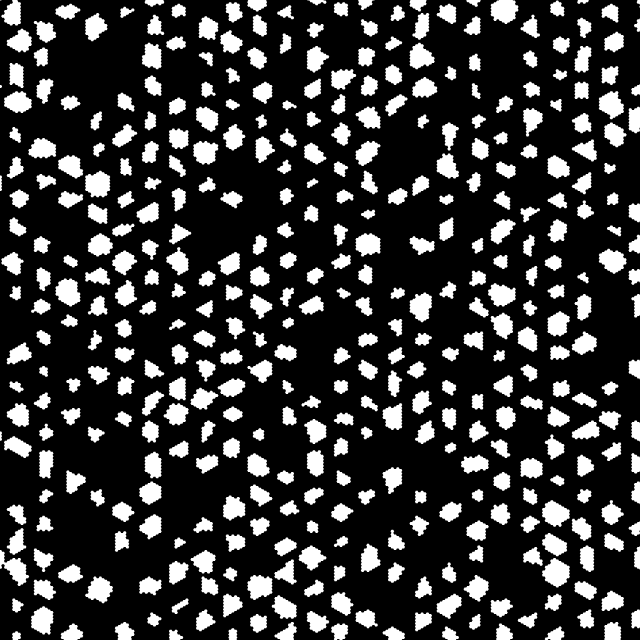
A WebGL 1 fragment shader for this pattern:

```glsl
precision highp float;
// White angular grains on black: one random polygon per cell of a coarse
// hexagonal lattice, with some cells left empty. Each grain is rasterised on a
// hexagonal lattice ten times finer, and pixels are smoothed by supersampling.

uniform vec2 u_resolution;

const vec3 GROUND = vec3(0.0);
const vec3 GRAIN = vec3(1.0);
const int SAMPLES = 4; // per pixel side

float hash(vec3 p) {
  p = fract(p * vec3(0.1031, 0.1030, 0.0973));
  p += dot(p, p.yxz + 33.33);
  return fract((p.x + p.y) * p.z);
}

// Nearest centre in a lattice of flat-topped hexagons of height 1.
vec2 hexCentre(vec2 p) {
  const vec2 period = vec2(1.7320508, 1.0);
  vec2 a = floor(p / period + 0.5) * period;
  vec2 b = (floor(p / period) + 0.5) * period;
  return dot(p - a, p - a) < dot(p - b, p - b) ? a : b;
}

// 1 inside the grain of the surrounding coarse cell, 0 outside.
float grainMask(vec2 p) {
  vec2 centre = hexCentre(p);
  vec2 id = floor(centre / vec2(0.8660254, 0.5) + 0.5) + 71.0;
  if (hash(vec3(id, 1.0)) > 0.82) return 0.0;

  vec2 jitter = vec2(hash(vec3(id, 2.0)), hash(vec3(id, 3.0))) - 0.5;
  vec2 q = p - centre - 0.09 * jitter;
  float size = mix(0.65, 1.25, hash(vec3(id, 4.0)));

  // Six half-planes near the lattice directions, within a round limit.
  float dist = length(q) - 0.43;
  for (int i = 0; i < 6; i++) {
    float k = float(i);
    float angle = 1.0471976 * k + 0.8 * (hash(vec3(id, 10.0 + k)) - 0.5);
    float reach = size * mix(0.14, 0.44, hash(vec3(id, 20.0 + k)));
    dist = max(dist, dot(q, vec2(cos(angle), sin(angle))) - reach);
  }
  return step(dist, 0.0);
}

void main() {
  float coverage = 0.0;
  for (int j = 0; j < SAMPLES; j++) {
    for (int i = 0; i < SAMPLES; i++) {
      vec2 offset = (vec2(float(i), float(j)) + 0.5) / float(SAMPLES) - 0.5;
      vec2 uv = (gl_FragCoord.xy + offset) / u_resolution.y;
      vec2 p = uv * 20.5 - vec2(0.53, 0.13);
      coverage += grainMask(hexCentre(p * 10.0) / 10.0);
    }
  }
  coverage /= float(SAMPLES * SAMPLES);
  gl_FragColor = vec4(mix(GROUND, GRAIN, coverage), 1.0);
}
```
